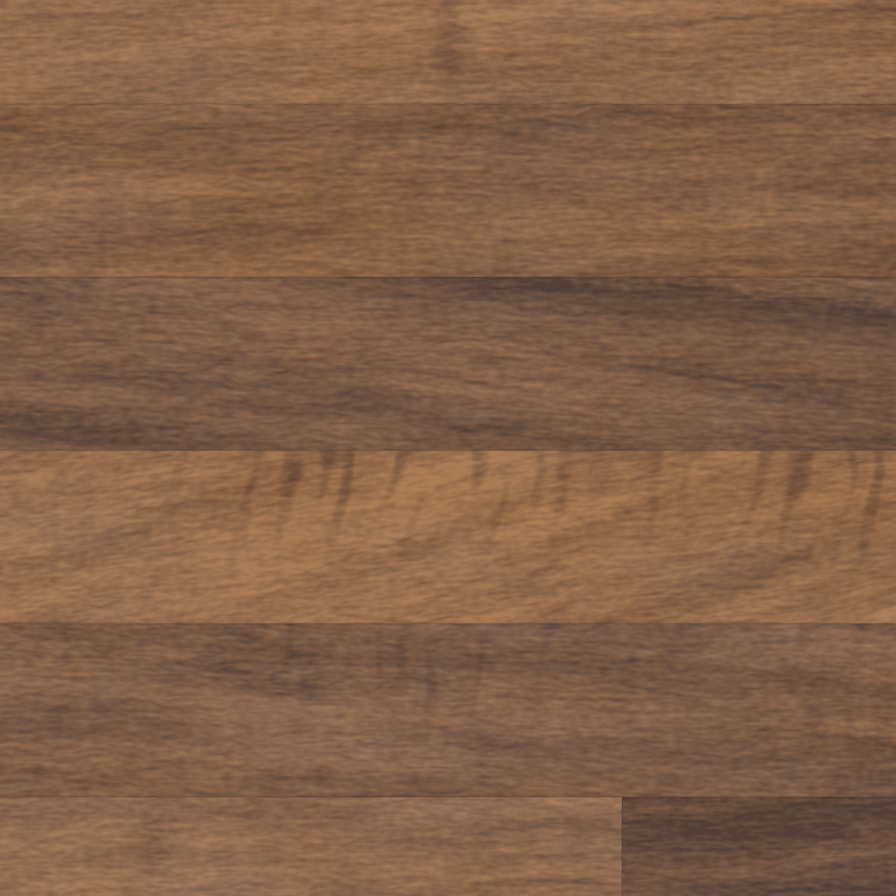
Give the GLSL for this texture, as a Shadertoy shader.

```glsl
#define ROW_PITCH 0.1933
#define FIRST_SEAM 0.1107
#define BUTT_JOINT 0.694
#define SEAM_WIDTH 0.0022
#define BAND_DEPTH 0.42
#define VEIN_DEPTH 0.20
#define FIBRE_DEPTH 0.31
#define CURL_DEPTH 0.50
#define DARK_WOOD vec3(0.375, 0.278, 0.225)
#define MID_WOOD vec3(0.497, 0.361, 0.268)
#define LIGHT_WOOD vec3(0.618, 0.452, 0.322)

// Per board: rows from the bottom up, then the board right of the butt joint
const float TONE[7] = float[7](0.75, 0.50, 0.87, 0.42, 0.59, 0.78, 0.17);
const float SLOPE[7] = float[7](0.03, -0.07, 0.38, -0.11, 0.04, 0.07, 0.12);
const float CURL[7] = float[7](0.1, 0.4, 1.0, 0.0, 0.15, 0.2, 0.1);
const float GREYNESS[7] = float[7](0.6, 0.5, -0.4, 0.4, -0.3, -0.1, 0.6);

// Dark heartwood streaks and knots: centre, half length, half thickness
const vec4 MARKS[6] = vec4[6](
    vec4(0.82, 0.658, 0.34, 0.016), vec4(0.10, 0.525, 0.22, 0.018),
    vec4(0.30, 0.235, 0.15, 0.018), vec4(0.64, 0.400, 0.10, 0.011),
    vec4(0.50, 0.950, 0.016, 0.060), vec4(0.17, 0.055, 0.020, 0.035));

vec2 gradient(ivec2 cell) {
    uint h = uint(cell.x) * 1597334677u ^ uint(cell.y) * 3812015801u;
    h = (h ^ (h >> 15)) * 2246822519u;
    h ^= h >> 13;
    float angle = float(h & 65535u) * 6.2831853 / 65536.0;
    return vec2(cos(angle), sin(angle));
}

float noise(vec2 p) {
    ivec2 i = ivec2(floor(p));
    vec2 f = fract(p);
    vec2 u = f * f * f * (f * (f * 6.0 - 15.0) + 10.0);
    float a = dot(gradient(i), f);
    float b = dot(gradient(i + ivec2(1, 0)), f - vec2(1, 0));
    float c = dot(gradient(i + ivec2(0, 1)), f - vec2(0, 1));
    float d = dot(gradient(i + ivec2(1, 1)), f - vec2(1, 1));
    return mix(mix(a, b, u.x), mix(c, d, u.x), u.y);
}

float fbm(vec2 p) {
    float sum = 0.0, amplitude = 1.0;
    for (int i = 0; i < 3; i++) {
        sum += amplitude * noise(p);
        p = p * 2.03 + 17.3;
        amplitude *= 0.5;
    }
    return sum;
}

float rowCoord(float y) { return (y - FIRST_SEAM) / ROW_PITCH + 1.0; }

int boardId(vec2 p) {
    int row = clamp(int(floor(rowCoord(p.y))), 0, 5);
    return row == 0 && p.x > BUTT_JOINT ? 6 : row;
}

float seamDistance(vec2 p) {
    float f = fract(rowCoord(p.y));
    float across = min(f, 1.0 - f) * ROW_PITCH;
    return p.y < FIRST_SEAM ? min(across, abs(p.x - BUTT_JOINT)) : across;
}

float markShade(vec2 p, int id, float warp) {
    float shade = 0.0;
    for (int i = 0; i < 6; i++) {
        vec4 mark = MARKS[i];
        if (boardId(mark.xy) != id) continue;
        vec2 d = p - mark.xy;
        if (mark.z > mark.w) d.y -= SLOPE[id] * d.x;
        d = (d + warp * vec2(0.012, 0.014)) / mark.zw;
        shade += exp(-dot(d, d));
    }
    return shade;
}

vec3 wood(vec2 p) {
    int id = boardId(p);
    vec2 q = p + float(id) * vec2(3.71, 5.37);

    // Figure is sheared along the board; fibres run straighter
    float warp = fbm(q * vec2(3.5, 7.0));
    vec2 g = vec2(q.x, q.y - SLOPE[id] * p.x + 0.016 * warp);
    vec2 s = vec2(q.x, q.y - 0.25 * SLOPE[id] * p.x + 0.005 * warp);

    // Broad bands and thin broken veins
    float bands = fbm(g * vec2(1.6, 17.0)) + 0.35 * noise(s * vec2(5.0, 60.0));
    float vein = 1.0 - smoothstep(0.0, 0.11, abs(noise(g * vec2(2.0, 22.0) + 9.0)));
    vein *= smoothstep(-0.15, 0.4, noise(g * vec2(4.0, 11.0) + 31.0));

    // Fine fibres, mottle and pores
    float fibres = 0.8 * noise(s * vec2(14.0, 120.0)) + noise(s * vec2(38.0, 200.0))
                 + 0.9 * noise(s * vec2(95.0, 240.0));
    float pores = smoothstep(0.2, 0.55, noise(s * vec2(30.0, 180.0) + 50.0));

    // Narrow dark cross ripples, strongest at the upper edge of a board
    float ripple = noise(vec2((p.x - 0.2 * p.y) * 46.0 + 0.7 * warp, q.y * 6.0));
    float curlMask = smoothstep(0.1, 0.85, fract(rowCoord(p.y)))
                   * smoothstep(0.12, 0.32, p.x) * (0.8 + 0.9 * noise(q * 4.0));

    float tone = TONE[id] - 0.12 * (p.x - 0.5);
    tone += BAND_DEPTH * bands - VEIN_DEPTH * vein;
    tone += FIBRE_DEPTH * fibres - 0.15 * pores;
    tone -= CURL_DEPTH * CURL[id] * curlMask * (smoothstep(0.0, 0.4, ripple) - 0.25);
    tone -= 0.34 * markShade(p, id, warp + fibres * 0.3);
    tone = clamp(tone, -0.2, 1.2);

    vec3 color = tone < 0.5 ? mix(DARK_WOOD, MID_WOOD, tone * 2.0)
                            : mix(MID_WOOD, LIGHT_WOOD, tone * 2.0 - 1.0);
    // Slow drift between warm and greyish brown
    float grey = GREYNESS[id] + 1.2 * fbm(q * vec2(3.0, 8.0) + 70.0);
    color += vec3(-0.008, 0.004, 0.022) * grey;
    float seam = 1.0 - smoothstep(0.0, SEAM_WIDTH, seamDistance(p));
    return color * (1.0 - 0.11 * seam);
}

void mainImage(out vec4 fragColor, in vec2 fragCoord) {
    // Four samples per pixel smooth the seams and fibres
    vec3 sum = vec3(0.0);
    for (int i = 0; i < 4; i++) {
        vec2 offset = vec2(i & 1, i >> 1) * 0.5 - 0.25;
        sum += wood((fragCoord + offset) / iResolution.xy);
    }
    fragColor = vec4(sum * 0.25, 1.0);
}
```
